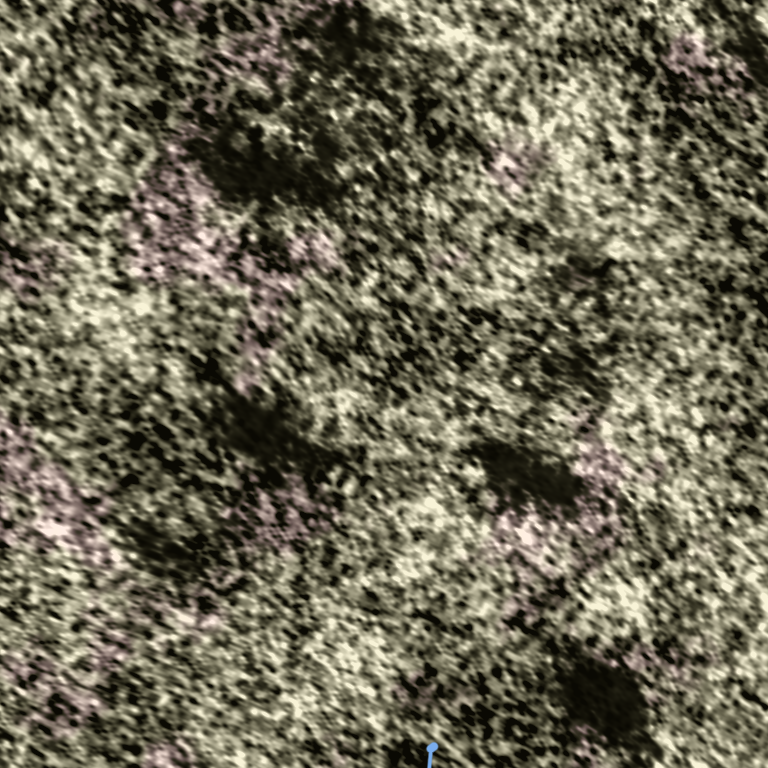
Write a three.js fragment shader that draws this texture.

```glsl
#define GRAIN_FREQ vec2(74.0, 132.0)
#define GRAIN_ANGLE -0.72
#define GRAIN_GAIN 1.45
#define CLUMP_FREQ 7.0
#define CLUMP_GAIN 1.35
#define HOLLOW_FREQ vec2(3.6, 5.2)
#define BASE_TONE 0.49
#define SHADOW vec3(0.04, 0.035, 0.01)
#define LIGHT vec3(0.93, 0.91, 0.80)
#define MAUVE vec3(0.04, -0.02, 0.05)
#define PIN_BLUE vec3(0.48, 0.68, 0.93)

varying vec2 vUv;

float hash(vec2 p) {
  vec3 q = fract(vec3(p.xyx) * 0.1031);
  q += dot(q, q.yzx + 33.33);
  return fract((q.x + q.y) * q.z);
}

float valueNoise(vec2 p) {
  vec2 cell = floor(p);
  vec2 f = fract(p);
  f = f * f * (3.0 - 2.0 * f);
  float low = mix(hash(cell), hash(cell + vec2(1.0, 0.0)), f.x);
  float high = mix(hash(cell + vec2(0.0, 1.0)), hash(cell + vec2(1.0, 1.0)), f.x);
  return mix(low, high, f.y);
}

mat2 rotation(float angle) {
  float c = cos(angle);
  float s = sin(angle);
  return mat2(c, -s, s, c);
}

// Layered noise, turned at each octave to hide the lattice
float fbm(vec2 p, float gain) {
  float sum = 0.0;
  float weight = 1.0;
  float total = 0.0;
  for (int i = 0; i < 5; i++) {
    sum += weight * valueNoise(p);
    total += weight;
    weight *= gain;
    p = rotation(0.6) * p * 2.03 + 17.3;
  }
  return sum / total;
}

// Short slanted flecks whose direction drifts over the surface
float flecks(vec2 uv) {
  vec2 drift = vec2(valueNoise(uv * 3.0 + 5.0), valueNoise(uv * 3.0 + 41.0));
  vec2 p = uv + 0.06 * drift;
  float coarse = valueNoise(rotation(GRAIN_ANGLE) * p * GRAIN_FREQ + 200.0);
  float fine = valueNoise(rotation(GRAIN_ANGLE + 0.25) * p * GRAIN_FREQ * 1.8 + 400.0);
  return mix(coarse, fine, 0.36);
}

float segmentDistance(vec2 p, vec2 a, vec2 b) {
  vec2 ab = b - a;
  return length(p - a - ab * clamp(dot(p - a, ab) / dot(ab, ab), 0.0, 1.0));
}

void main() {
  // Tone: fine flecks over mid-sized clumps
  float grain = flecks(vUv) - 0.5;
  float clump = fbm(vUv * CLUMP_FREQ + 60.0, 0.75) - 0.5;
  float tone = BASE_TONE + GRAIN_GAIN * grain + CLUMP_GAIN * clump;

  // Deep ragged hollows, more frequent low down
  float depth = fbm(rotation(GRAIN_ANGLE) * vUv * HOLLOW_FREQ + 90.0, 0.55);
  depth += 0.06 * (vUv.y - 0.5) + 0.10 * grain;
  tone *= mix(0.1, 1.0, smoothstep(0.27, 0.41, depth));
  tone = clamp(tone, 0.0, 1.05);

  // Colour ramp, with blue lagging in the shadows
  vec3 ramp = vec3(tone, tone, pow(tone, 1.1));
  vec3 color = mix(SHADOW, LIGHT, ramp);
  float mauveMask = smoothstep(0.58, 0.75, fbm(vUv * 9.0 + 130.0, 0.5));
  color += MAUVE * mauveMask * smoothstep(0.1, 0.4, tone);

  // Tiny pale blue pin at the lower edge
  float head = segmentDistance(vUv, vec2(0.561, 0.025), vec2(0.565, 0.028)) - 0.005;
  float stem = segmentDistance(vUv, vec2(0.559, 0.0), vec2(0.561, 0.022)) - 0.002;
  float pin = 1.0 - smoothstep(-0.001, 0.002, min(head, stem));
  color = mix(color, PIN_BLUE, pin);

  gl_FragColor = vec4(color, 1.0);
}
```
